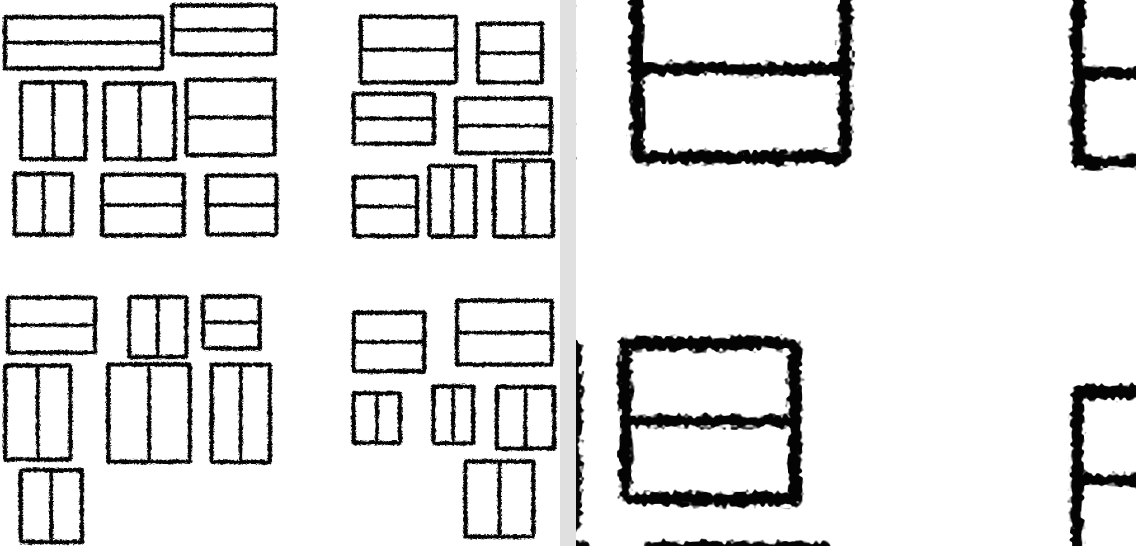
Left: the whole. Right: its middle third, enlarged.
This pattern is drawn by a Shadertoy shader. Its source:

```glsl
// Four clusters of charcoal-drawn rectangles, each halved along its long axis.

const vec3 PAPER = vec3(1.0);
const vec3 INK = vec3(0.015);
const float STROKE_RADIUS = 0.0039;
const float DIVIDER_RADIUS = 0.0035;
const float ROWS = 3.0;
const float GAP = 0.013;
const float EMPTY_CHANCE = 0.07;

float hash(vec2 p) {
    vec3 q = fract(p.xyx * 0.1031);
    q += dot(q, q.yzx + 33.33);
    return fract((q.x + q.y) * q.z);
}

float valueNoise(vec2 p) {
    vec2 cell = floor(p);
    vec2 f = fract(p);
    f = f * f * (3.0 - 2.0 * f);
    float low = mix(hash(cell), hash(cell + vec2(1.0, 0.0)), f.x);
    float high = mix(hash(cell + vec2(0.0, 1.0)), hash(cell + 1.0), f.x);
    return mix(low, high, f.y);
}

// Irregular division of 0..1 into count parts; the outer ends stay fixed.
float divisionEdge(float index, float count, float seed) {
    if (index < 0.5) return 0.0;
    if (index > count - 0.5) return 1.0;
    return (index + 0.4 * (hash(vec2(index, seed)) - 0.5)) / count;
}

float boxDistance(vec2 p, vec2 halfSize) {
    vec2 q = abs(p) - halfSize;
    return length(max(q, 0.0)) + min(max(q.x, q.y), 0.0);
}

// Signed distance to the outline and its divider.
float halvedBox(vec2 p, vec2 halfSize) {
    float corner = 0.002;
    float outline = abs(boxDistance(p, halfSize - corner) - corner) - STROKE_RADIUS;
    vec2 axis = halfSize.x > halfSize.y ? vec2(halfSize.x, 0.0) : vec2(0.0, halfSize.y);
    float divider = length(p - clamp(p, -axis, axis)) - DIVIDER_RADIUS;
    return min(outline, divider);
}

// One box of random size and place within its cell.
float boxInCell(vec2 p, vec2 low, vec2 high, vec2 seed) {
    if (hash(seed + 7.3) < EMPTY_CHANCE) return 1.0;
    vec2 cellSize = high - low;
    vec2 fill = mix(vec2(0.68, 0.74), vec2(1.0), vec2(hash(seed + 1.7), hash(seed + 2.9)));
    vec2 size = cellSize * fill - GAP;
    vec2 align = vec2(hash(seed + 4.1), hash(seed + 5.3));
    vec2 corner = low + 0.5 * GAP + align * (cellSize - GAP - size);
    return halvedBox(p - corner - 0.5 * size, 0.5 * size);
}

// Rows of two or three boxes inside one rectangle.
float cluster(vec2 p, vec2 low, vec2 high, float pairChance, float seed) {
    float d = 1.0;
    for (float row = 0.0; row < ROWS; row++) {
        float rowSeed = seed + 3.7 * row;
        float columns = hash(vec2(rowSeed, 11.0)) < pairChance ? 2.0 : 3.0;
        float bottom = mix(low.y, high.y, divisionEdge(row, ROWS, seed));
        float top = mix(low.y, high.y, divisionEdge(row + 1.0, ROWS, seed));
        for (float column = 0.0; column < columns; column++) {
            float left = mix(low.x, high.x, divisionEdge(column, columns, rowSeed));
            float right = mix(low.x, high.x, divisionEdge(column + 1.0, columns, rowSeed));
            vec2 boxSeed = vec2(column * 5.1, rowSeed);
            d = min(d, boxInCell(p, vec2(left, bottom), vec2(right, top), boxSeed));
        }
    }
    return d;
}

// Fine grain plus a slower wobble, centred on zero.
float charcoal(vec2 p) {
    float grain = valueNoise(p * 430.0) - 0.5;
    float wobble = valueNoise(p * 140.0 + 31.0) - 0.5;
    return 0.0036 * grain + 0.0016 * wobble;
}

void mainImage(out vec4 fragColor, in vec2 fragCoord) {
    vec2 p = fragCoord / iResolution.y;
    float width = iResolution.x / iResolution.y;

    // Select the quadrant's cluster.
    bool onRight = p.x > 0.56 * width;
    bool onTop = p.y > 0.51;
    vec2 spanX = onRight ? vec2(0.62, 1.0) * width : vec2(0.0, 0.5) * width;
    vec2 spanY = onTop ? vec2(0.56, 1.0) : vec2(0.0, 0.465);
    float seed = 17.0 + (onRight ? 23.0 : 0.0) + (onTop ? 41.0 : 0.0);
    float pairChance = onRight ? 0.55 : 0.1;

    // Draw the roughened strokes.
    float d = cluster(p, vec2(spanX.x, spanY.x), vec2(spanX.y, spanY.y), pairChance, seed);
    float softness = max(0.9 / iResolution.y, 0.0009);
    float ink = 1.0 - smoothstep(-softness, softness, d + charcoal(p));
    fragColor = vec4(mix(PAPER, INK, ink), 1.0);
}
```
